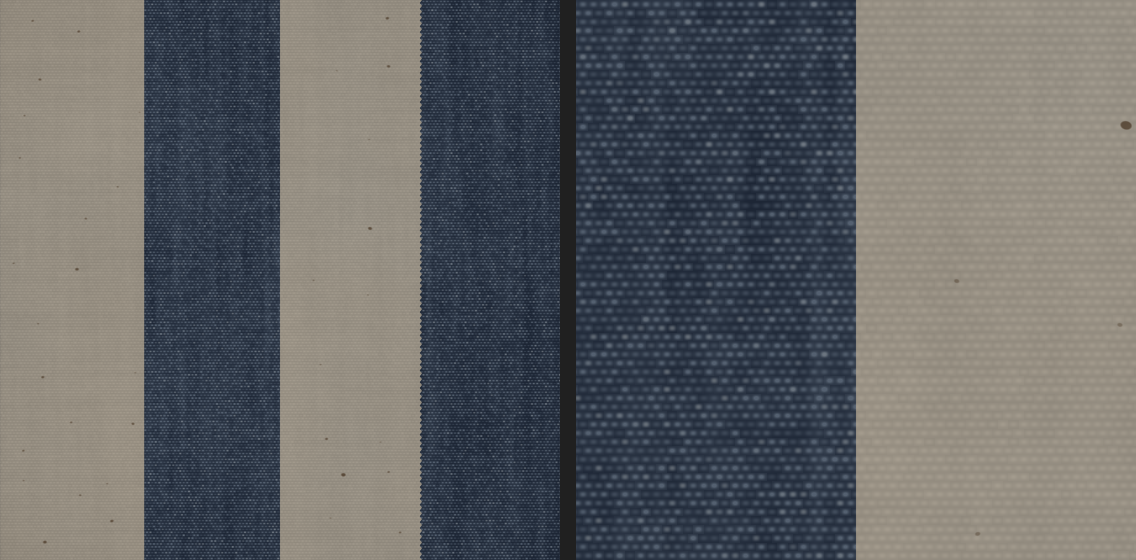
Left: the whole. Right: its middle third, enlarged.
Write a Shadertoy shader that draws this texture.

```glsl
// Woven canvas with two pairs of vertical stripes, undyed beige and indigo.
// Stripes are wrapped distances; a staggered thread grid, wrapping noise and
// scattered husk specks add the weave, the fading and the wear.

#define THREADS vec2(160.0, 192.0)   // weave cells across and down (even)
#define BAND_A vec2(0.2575, 0.5)     // left and right edge of each dyed band
#define BAND_B vec2(0.7515, 1.0)
#define SCALLOP 0.0016               // depth of the toothed selvedge
#define SPECK_GRID 11.0
#define SPECK_CHANCE 0.55
#define BEIGE vec3(0.592, 0.561, 0.510)
#define HUSK vec3(0.29, 0.22, 0.15)
#define INDIGO_DARK vec3(0.135, 0.172, 0.232)
#define INDIGO_LIGHT vec3(0.285, 0.330, 0.390)
#define PALE_THREAD vec3(0.56, 0.58, 0.59)

const float TAU = 6.2831853;

float hash(vec2 p) {
    return fract(sin(dot(p, vec2(127.1, 311.7))) * 43758.5453);
}

// Value noise that wraps after a whole number of cells.
float noise(vec2 uv, vec2 cells) {
    vec2 p = uv * cells, i = floor(p), f = fract(p);
    f = f * f * (3.0 - 2.0 * f);
    vec2 a = mod(i, cells), b = mod(i + 1.0, cells);
    return mix(mix(hash(a), hash(vec2(b.x, a.y)), f.x),
               mix(hash(vec2(a.x, b.y)), hash(b), f.x), f.y);
}

float fbm(vec2 uv, vec2 cells) {
    float sum = 0.0, amp = 0.5;
    for (int k = 0; k < 4; k++) {
        sum += amp * noise(uv, cells);
        cells *= 2.0;
        amp *= 0.5;
    }
    return sum / 0.9375;
}

// Coverage of a vertical band, measured around the wrapping canvas.
float band(float x, vec2 edges, float px) {
    float centre = 0.5 * (edges.x + edges.y);
    float d = abs(fract(x - centre + 0.5) - 0.5) - 0.5 * (edges.y - edges.x);
    return 1.0 - smoothstep(-0.7 * px, 0.7 * px, d);
}

// One jittered speck per grid cell, kept clear of the cell border.
float specks(vec2 uv, float px) {
    vec2 p = uv * SPECK_GRID, id = mod(floor(p), SPECK_GRID);
    vec2 centre = 0.1 + 0.8 * vec2(hash(id + 3.1), hash(id + 17.7));
    vec2 d = (fract(p) - centre) / SPECK_GRID;
    d.x += 0.4 * d.y * (hash(id + 5.3) - 0.5);
    float size = hash(id + 41.9);
    float radius = mix(0.0012, 0.0034, size * size * size);
    float shape = 1.0 - smoothstep(radius - px, radius + px, length(d * vec2(0.85, 1.1)));
    return shape * step(hash(id + 71.3), SPECK_CHANCE) * mix(0.4, 1.0, size);
}

void mainImage(out vec4 fragColor, in vec2 fragCoord) {
    vec2 uv = fragCoord / iResolution.xy;
    float px = 1.0 / min(iResolution.x, iResolution.y);

    // Plain weave: alternate rows shift by half a thread
    vec2 p = uv * THREADS;
    float row = floor(p.y);
    p.x += 0.5 * mod(row, 2.0);
    vec2 id = mod(floor(p), THREADS);
    vec2 wave = 0.5 - 0.5 * cos(TAU * fract(p));
    float detail = 1.0 - smoothstep(0.4, 0.9, THREADS.y * px);
    float knot = mix(0.25, wave.x * wave.y, detail);
    float rib = mix(0.5, wave.y, detail);
    float wear = hash(id);

    // Slow fading, long warp streaks and fine weft streaks
    float mottle = fbm(uv, vec2(4.0)) - 0.5;
    float warp = noise(uv, vec2(128.0, 9.0)) + noise(uv, vec2(52.0, 4.0)) - 1.0;
    float weft = noise(uv, vec2(7.0, 96.0)) - 0.5;

    // Undyed cloth with husk specks
    vec3 beige = BEIGE * (1.0 + 0.07 * mottle + 0.016 * warp + 0.022 * weft);
    beige *= 1.0 + 0.055 * (knot - 0.25) + 0.03 * (rib - 0.5) + 0.025 * (wear - 0.5);
    beige += vec3(0.012, 0.0, -0.012) * (fbm(uv + 0.37, vec2(3.0)) - 0.5);
    beige = mix(beige, HUSK, 0.8 * specks(uv, px));

    // Dyed cloth: worn knots show lighter, a few threads stay pale
    float tone = 0.17 + knot * (0.35 + 0.85 * wear) + 0.2 * (rib - 0.5);
    tone += 0.22 * warp + 0.12 * weft + 0.35 * mottle + 0.22 * (wear - 0.5);
    vec3 indigo = mix(INDIGO_DARK, INDIGO_LIGHT, clamp(tone, -0.15, 1.3));
    float pale = smoothstep(0.82, 1.0, hash(id + 29.3));
    indigo = mix(indigo, PALE_THREAD, 0.45 * pale * knot);
    float fleck = step(0.997, hash(id + 53.9));
    indigo = mix(indigo, PALE_THREAD, 0.6 * fleck * sqrt(knot));

    // Two dyed bands; the second has a toothed left edge
    float tooth = SCALLOP * cos(TAU * uv.y * THREADS.y * 0.5);
    vec2 toothed = vec2(BAND_B.x + tooth, BAND_B.y);
    float dyed = max(band(uv.x, BAND_A, px), band(uv.x, toothed, px));

    fragColor = vec4(clamp(mix(beige, indigo, dyed), 0.0, 1.0), 1.0);
}
```
